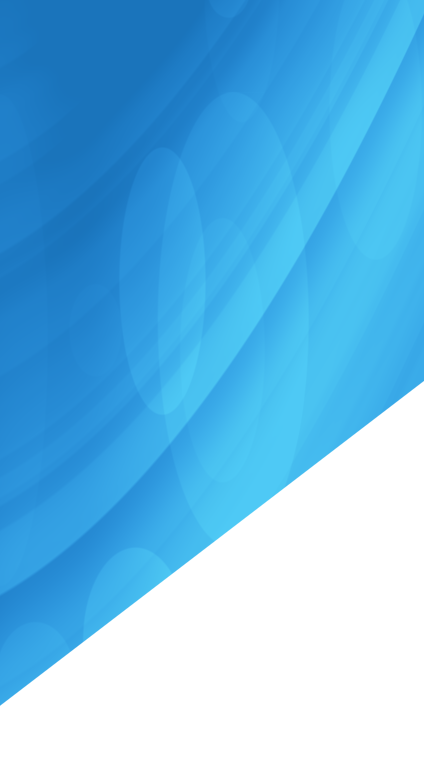
This background is drawn by a Shadertoy shader. Its source:

```glsl
// Blue backdrop of sweeping curved bands and pale ellipses, cut by a white slope.

const vec3 DEEP_BLUE = vec3(0.10, 0.455, 0.735);
const vec3 SKY_BLUE = vec3(0.29, 0.765, 0.945);
const float ASPECT = 0.5508;

float hash(float n) {
    return fract(sin(n * 127.1) * 43758.55);
}

float noise(float x) {
    float cell = floor(x);
    return mix(hash(cell), hash(cell + 1.0), smoothstep(0.0, 1.0, x - cell));
}

// Crisp leading edge at start, then a soft fade over width.
float fadingBand(float sweep, float start, float width) {
    return smoothstep(start - 0.003, start + 0.003, sweep)
         * (1.0 - smoothstep(start, start + width, sweep));
}

// Band with two crisp edges.
float stripe(float sweep, float centre, float halfWidth) {
    return 1.0 - smoothstep(halfWidth - 0.003, halfWidth + 0.003, abs(sweep - centre));
}

// Filled ellipse, slightly brighter toward its rim.
float ellipse(vec2 p, vec2 centre, vec2 radii) {
    vec2 q = (p - centre) / radii;
    float k = length(q);
    float dist = k * (k - 1.0) / max(length(q / radii), 0.001);
    float inside = 1.0 - smoothstep(-0.0015, 0.0015, dist);
    return inside * mix(0.7, 1.1, k * k);
}

// Broad light running from the dark upper left to the bright right side.
float baseTone(vec2 p) {
    float across = p.x + 0.4 * (1.0 - p.y);
    float tone = smoothstep(0.12, 0.62, across);
    tone -= 0.28 * smoothstep(0.60, 0.75, across);
    tone += 0.17 * (1.0 - smoothstep(0.0, 0.13, p.x));
    return tone - 0.13 * smoothstep(0.82, 1.0, p.y);
}

float curvedBands(vec2 p) {
    float sweep = 1.0 - p.y + 0.57 * p.x + 1.46 * p.x * p.x;
    float tone = 0.0;
    // Main shadows and the glow ahead of the largest one
    tone -= 0.20 * fadingBand(sweep, 0.775, 0.15);
    tone -= 0.10 * fadingBand(sweep, 0.33, 0.14);
    tone -= 0.07 * fadingBand(sweep, 0.21, 0.10);
    tone += 0.10 * smoothstep(0.50, 0.74, sweep) * (1.0 - smoothstep(0.772, 0.778, sweep));
    // Narrow dark ribbons
    tone -= 0.09 * stripe(sweep, 0.675, 0.016);
    tone -= 0.06 * stripe(sweep, 0.610, 0.012);
    // Repeated faint folds and fine streaks
    for (int i = 0; i < 9; i++) {
        float n = float(i);
        float start = 0.08 + 0.135 * n + 0.05 * hash(n + 3.0);
        tone -= 0.055 * fadingBand(sweep, start, 0.05 + 0.05 * hash(n + 11.0));
    }
    return tone + 0.035 * (noise(sweep * 55.0) - 0.5);
}

float paleEllipses(vec2 p) {
    float tone = 0.0;
    // Central overlapping group
    tone += 0.13 * ellipse(p, vec2(0.211, 0.634), vec2(0.056, 0.174));
    tone += 0.10 * ellipse(p, vec2(0.303, 0.583), vec2(0.098, 0.297));
    tone += 0.05 * ellipse(p, vec2(0.289, 0.544), vec2(0.055, 0.172));
    // Drops hanging from the top
    float drop = ellipse(p, vec2(0.314, 1.026), vec2(0.049, 0.185));
    float cap = ellipse(p, vec2(0.314, 0.930), vec2(0.200, 0.050));
    tone += 0.035 * drop + 0.06 * drop * cap * step(p.y, 0.88);
    tone += 0.09 * ellipse(p, vec2(0.297, 1.020), vec2(0.029, 0.043));
    // Tall side shapes
    tone += 0.03 * ellipse(p, vec2(0.0, 0.557), vec2(0.062, 0.320));
    tone += 0.05 * ellipse(p, vec2(0.488, 0.857), vec2(0.060, 0.195));
    // Low shapes above the slope
    tone += 0.14 * ellipse(p, vec2(0.176, 0.167), vec2(0.068, 0.120));
    tone += 0.08 * ellipse(p, vec2(0.046, 0.115), vec2(0.052, 0.075));
    tone += 0.03 * ellipse(p, vec2(0.124, 0.570), vec2(0.034, 0.060));
    return tone;
}

vec3 blueRamp(float tone) {
    float t = clamp(tone, 0.0, 1.08);
    vec3 colour = mix(DEEP_BLUE, SKY_BLUE, t);
    return colour + vec3(-0.015, -0.015, 0.03) * 4.0 * t * max(1.0 - t, 0.0);
}

void mainImage(out vec4 fragColor, in vec2 fragCoord) {
    vec2 uv = fragCoord / iResolution.xy;
    vec2 p = vec2(uv.x * ASPECT, uv.y);

    float tone = baseTone(p) + curvedBands(p) + paleEllipses(p);
    vec3 colour = blueRamp(tone);

    // White slope rising to the right
    float slope = uv.y - (0.081 + 0.423 * uv.x);
    float edge = 0.9 / iResolution.y;
    colour = mix(vec3(1.0), colour, smoothstep(-edge, edge, slope));

    fragColor = vec4(colour, 1.0);
}
```
